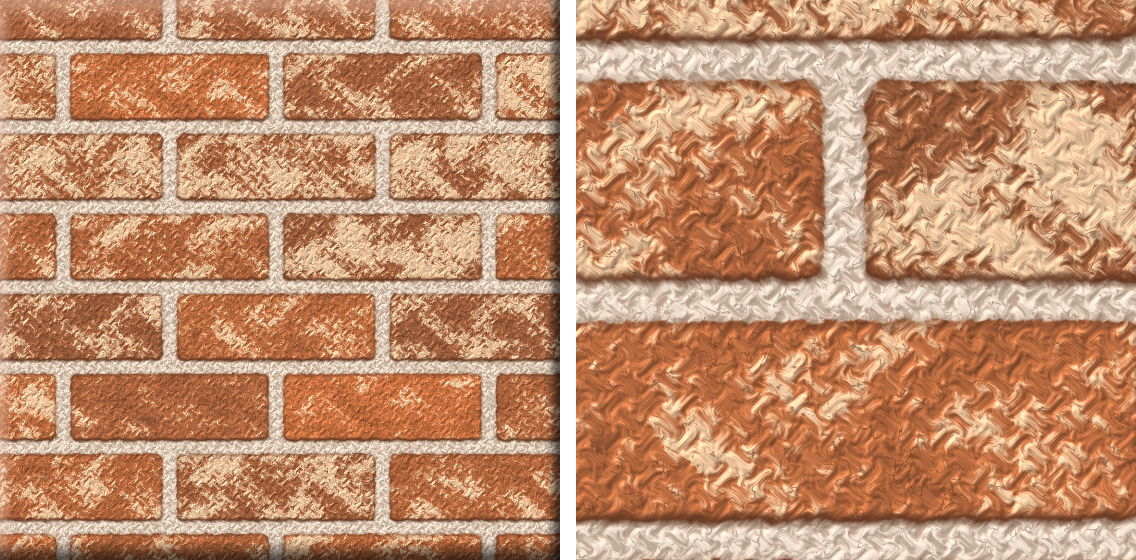
Left: the whole. Right: its middle third, enlarged.
A Shadertoy shader for this texture:

```glsl
vec2 hash2(vec2 p) {
    p = vec2(dot(p, vec2(127.1, 311.7)), dot(p, vec2(269.5, 183.3)));
    return fract(sin(p) * 43758.5);
}

// Distances to the nearest and second nearest cell points
vec2 cells(vec2 p) {
    vec2 base = floor(p), near = vec2(9.0);
    for (int j = -1; j <= 1; j++)
    for (int i = -1; i <= 1; i++) {
        vec2 cell = base + vec2(i, j);
        float d = length(cell + hash2(cell) - p);
        near = d < near.x ? vec2(d, near.x) : vec2(near.x, min(near.y, d));
    }
    return near;
}

// Layered sines, each octave turned and bent by the one before
float grain(vec2 p) {
    float sum = 0.0, amp = 1.0;
    for (int i = 0; i < 4; i++) {
        p += 0.9 * sin(p.yx * 1.1 + vec2(0.7, 2.3));
        sum += amp * sin(p.x) * cos(p.y);
        p = mat2(0.8, 0.6, -0.6, 0.8) * p * 1.75 + 3.1;
        amp *= 0.62;
    }
    return sum;
}

float roundBox(vec2 p, vec2 halfSize, float radius) {
    vec2 q = abs(p) - halfSize + radius;
    return length(max(q, 0.0)) + min(max(q.x, q.y), 0.0) - radius;
}

void mainImage(out vec4 fragColor, in vec2 fragCoord) {
    vec2 uv = fragCoord / iResolution.xy;

    // Running bond with slightly ragged edges
    vec2 p = uv + 0.0013 * vec2(grain(uv * 150.0), grain(uv * 150.0 + 40.0));
    vec2 pitch = vec2(0.38, 0.143);
    float row = floor((p.y - 0.0586) / pitch.y);
    vec2 grid = (p - vec2(mod(row, 2.0) < 0.5 ? 0.303 : 0.113, 0.0586)) / pitch;
    vec2 id = floor(grid);
    vec2 local = (fract(grid) - 0.5) * pitch;
    float d = roundBox(local, vec2(0.1775, 0.0595), 0.013);

    // Shared surface detail
    vec2 shift = id * 17.0;
    float fleck = grain(uv * 260.0 + shift);
    float relief = fleck - grain((uv + vec2(-0.0016, 0.002)) * 260.0 + shift);
    float patches = grain(uv * vec2(34.0, 42.0) + shift);
    vec2 bent = uv + 0.006 * vec2(grain(uv * 90.0), grain(uv * 90.0 + 7.0));
    vec2 chip = cells(bent * vec2(42.0, 58.0));
    float crack = 1.0 - smoothstep(0.02, 0.10, chip.y - chip.x);

    // Fired clay, each brick with its own tint
    vec2 tint = hash2(id + 3.0);
    vec3 clay = mix(vec3(0.65, 0.39, 0.25), vec3(0.80, 0.45, 0.26), tint.x);
    clay *= 1.0 + 0.07 * patches + 0.07 * fleck;

    // Pale lime worn over the clay
    float wear = 0.5 * patches + 0.36 * fleck + 0.75 * (tint.y - 0.5);
    float lime = smoothstep(-0.1, 0.6, wear);
    vec3 brick = mix(clay, vec3(0.93, 0.80, 0.65), 0.88 * lime);
    float spots = 1.0 - smoothstep(0.12, 0.30, cells(bent * 115.0).x);
    brick = mix(brick, vec3(0.94, 0.82, 0.69), 0.4 * spots * smoothstep(-0.3, 0.5, wear));
    brick *= 1.0 + 0.17 * clamp(relief, -1.4, 1.4);
    brick = mix(brick, vec3(0.36, 0.21, 0.14), 0.5 * crack * smoothstep(0.1, 0.7, fleck - 0.4 * patches));

    // Dark rim, heaviest along the lower edge
    float low = 1.0 - smoothstep(-0.058, -0.045, local.y);
    float rim = smoothstep(-0.007, -0.001, d);
    brick = mix(brick, vec3(0.38, 0.21, 0.13), rim * (0.42 + 0.43 * low));

    // Gritty mortar with fine dark scratches
    float grit = grain(uv * 330.0);
    vec3 mortar = mix(vec3(0.77, 0.68, 0.60), vec3(0.95, 0.88, 0.81), smoothstep(-0.9, 0.6, grit));
    mortar *= 1.0 + 0.07 * clamp(grit - grain((uv + vec2(-0.0015, 0.002)) * 330.0), -1.5, 1.5);
    mortar = mix(mortar, vec3(0.44, 0.35, 0.29), 0.45 * crack * smoothstep(0.0, 0.8, grit));
    float shade = 1.0 - smoothstep(0.0, 0.005, d);
    mortar = mix(mortar, vec3(0.42, 0.27, 0.19), shade * (0.2 + 0.5 * low));

    float soft = max(0.001, 0.75 / iResolution.y);
    vec3 color = mix(brick, mortar, smoothstep(-soft, soft, d));

    // Bevelled border: light at left and top, dark at right and bottom
    vec2 lit = 1.0 - smoothstep(vec2(0.0), vec2(0.025, 0.045), vec2(uv.x, 1.0 - uv.y));
    color = mix(color, vec3(0.95, 0.80, 0.72), 0.4 * max(lit.x, lit.y));
    vec2 dark = smoothstep(vec2(0.0), vec2(0.028, 0.04), vec2(1.0 - uv.x, uv.y));
    color *= mix(0.4, 1.0, dark.x) * mix(0.4, 1.0, dark.y);

    fragColor = vec4(clamp(color, 0.0, 1.0), 1.0);
}
```
